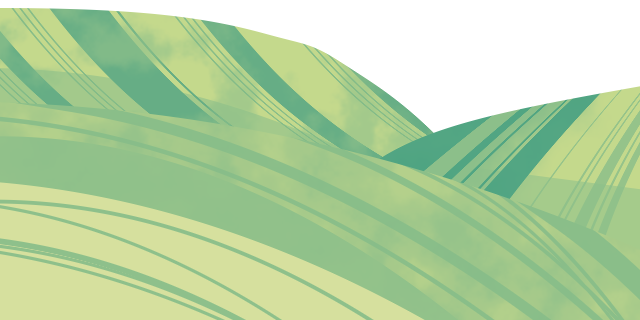
Reproduce this background procedurally as a Shadertoy shader.

```glsl
// Layered green hills with curved, painted field stripes under a white sky.

const vec3 SKY = vec3(1.0);
const vec3 PALE = vec3(0.84, 0.88, 0.62);
const vec3 MEADOW = vec3(0.77, 0.85, 0.55);
const vec3 FIELD = vec3(0.65, 0.79, 0.54);
const vec3 FURROW = vec3(0.55, 0.75, 0.54);
const vec3 SHADE = vec3(0.40, 0.68, 0.52);
const vec3 DEEP = vec3(0.30, 0.64, 0.51);
const float LINE_HALF = 0.0032;
const float MOTTLE_SCALE = 7.0;

// Front stripes from the left side: height, slope, curvature, half width
const vec4 SIDE_STRIPES[6] = vec4[6](
    vec4(0.628, 0.095, 0.205, 0.007), vec4(0.370, 0.012, 0.266, 0.006),
    vec4(0.354, 0.165, 0.276, 0.005), vec4(0.246, 0.134, 0.259, 0.009),
    vec4(0.230, 0.130, 0.245, 0.005), vec4(0.211, 0.167, 0.200, 0.005));
// Front stripes leaving the ridge: start, slope, curvature, half width
const vec4 RIDGE_STRIPES[6] = vec4[6](
    vec4(0.21, 0.16, 0.196, 0.017), vec4(1.00, 0.37, 0.303, 0.011),
    vec4(1.30, 0.445, 0.48, 0.006), vec4(1.45, 0.55, 0.80, 0.005),
    vec4(1.576, 0.75, 0.80, 0.006), vec4(1.74, 0.70, 0.50, 0.034));
// Bands of the back hills as start and end across the slope
const vec2 LEFT_BANDS[5] = vec2[5](vec2(-0.135, -0.06), vec2(0.15, 0.33),
    vec2(0.352, 0.361), vec2(0.595, 0.685), vec2(0.928, 3.0));
const float LINE_CLUSTERS[4] = float[4](-0.215, 0.035, 0.525, 0.855);
const vec2 RIGHT_DARK[5] = vec2[5](vec2(-2.0, 1.22), vec2(1.305, 1.345),
    vec2(1.385, 1.397), vec2(1.46, 1.47), vec2(1.485, 1.59));
const vec2 RIGHT_SOFT[6] = vec2[6](vec2(1.67, 1.676), vec2(1.772, 1.78),
    vec2(1.795, 1.802), vec2(1.83, 1.87), vec2(1.885, 1.893), vec2(1.91, 1.935));

float pixelSize;

float cover(float d) { return clamp(0.5 + d / pixelSize, 0.0, 1.0); }
float band(float x, vec2 range) { return cover(x - range.x) * cover(range.y - x); }

float hash(vec2 p) {
    vec3 q = fract(p.xyx * 0.1031);
    q += dot(q, q.yzx + 33.33);
    return fract((q.x + q.y) * q.z);
}

float noise(vec2 p) {
    vec2 i = floor(p), f = fract(p);
    f = f * f * (3.0 - 2.0 * f);
    return mix(mix(hash(i), hash(i + vec2(1, 0)), f.x),
               mix(hash(i + vec2(0, 1)), hash(i + vec2(1, 1)), f.x), f.y);
}

float fbm(vec2 p) {
    float sum = 0.0, amp = 0.5;
    for (int i = 0; i < 5; i++) {
        sum += amp * noise(p);
        p = p * 2.03 + 17.1;
        amp *= 0.5;
    }
    return sum;
}

// Ridge heights
float leftRidge(float x) {
    float x2 = x * x, bump = (x - 0.99) / 0.09;
    return 0.975 - 0.0611 * x2 - 0.0824 * x2 * x2 + 0.012 * exp(-bump * bump);
}
float rightRidge(float x) {
    float t = x - 1.185;
    return 0.503 + 0.17 * t + 0.09 * (1.0 - exp(-5.2 * t));
}
float frontRidge(float x) { return 0.68 - 0.03 * x - 0.1 * x * x; }

vec3 leftHill(vec2 p, float mottle) {
    float d = 0.98 - p.y;
    float across = p.x - 0.75 * d - 0.45 * d * d - 1.2 * d * d * d * d;
    float wash = smoothstep(0.45, 0.72, mottle + 0.5 * (d - 0.2));
    vec3 col = mix(MEADOW, FURROW, 0.6 * wash);
    // Translucent lower slope
    float slope = 0.787 - 0.02 * p.x - 0.2 * p.x * p.x;
    col = mix(col, FURROW, 0.6 * cover(slope - p.y));
    float lines = 0.0, bands = 0.0;
    for (int i = 0; i < 4; i++)
        for (int k = 0; k < 3; k++) {
            float offset = across - LINE_CLUSTERS[i] - 0.024 * float(k);
            lines = max(lines, cover(LINE_HALF - abs(offset)));
        }
    for (int i = 0; i < 5; i++) bands = max(bands, band(across, LEFT_BANDS[i]));
    col = mix(col, mix(FURROW, SHADE, 0.4), 0.85 * lines);
    vec3 shade = mix(SHADE, FURROW, 0.7 * smoothstep(0.42, 0.75, mottle));
    return mix(col, shade, bands);
}

vec3 rightHill(vec2 p, float mottle) {
    float t = p.y - 0.375;
    float across = (p.x - 2.35 * t - 0.3 * t * t) / (1.0 - t);
    vec3 col = mix(FURROW, MEADOW, smoothstep(1.35, 1.72, across + 0.3 * (mottle - 0.5)));
    col = mix(col, FURROW, 0.55 * cover(0.466 - 0.13 * (p.x - 1.56) - p.y));
    float dark = 0.0, soft = 0.0;
    for (int i = 0; i < 5; i++) dark = max(dark, band(across, RIGHT_DARK[i]));
    for (int i = 0; i < 6; i++) soft = max(soft, band(across, RIGHT_SOFT[i]));
    col = mix(col, FURROW, 0.85 * soft);
    return mix(col, mix(DEEP, SHADE, 0.4 * mottle), dark);
}

vec3 frontHill(vec2 p, float mottle) {
    float x = p.x, x2 = x * x;
    vec3 col = mix(FIELD, FURROW, 0.6 * smoothstep(0.5, 0.75, mottle));
    col = mix(col, MEADOW, 0.45 * smoothstep(0.5, 0.25, mottle));
    // Broad band above the pale foreground
    vec3 broad = mix(FURROW, FIELD, 0.35 * mottle);
    col = mix(col, broad, cover(0.574 - 0.28 * x2 - p.y));
    col = mix(col, PALE, cover(0.43 - 0.0876 * x - 0.178 * x2 - p.y));
    float stripes = 0.0;
    for (int i = 0; i < 6; i++) {
        vec4 s = SIDE_STRIPES[i];
        float dist = abs(p.y - s.x + s.y * x + s.z * x2);
        stripes = max(stripes, cover(s.w - dist / length(vec2(1, s.y + 2.0 * s.z * x))));
        s = RIDGE_STRIPES[i];
        float dx = x - s.x, run = max(dx, 0.0);
        dist = abs(p.y - frontRidge(s.x) + s.y * dx + s.z * run * run);
        stripes = max(stripes, cover(s.w - dist / length(vec2(1, s.y + 2.0 * s.z * run))));
    }
    return mix(col, mix(FURROW, SHADE, 0.15), 0.9 * stripes);
}

void mainImage(out vec4 fragColor, in vec2 fragCoord) {
    pixelSize = 1.0 / iResolution.y;
    vec2 p = fragCoord * pixelSize;
    float mottle = fbm(p * MOTTLE_SCALE);
    vec3 col = mix(SKY, leftHill(p, mottle), cover(leftRidge(p.x) - p.y));
    col = mix(col, rightHill(p, mottle), cover(rightRidge(p.x) - p.y));
    col = mix(col, frontHill(p, mottle), cover(frontRidge(p.x) - p.y));
    fragColor = vec4(col, 1.0);
}
```
